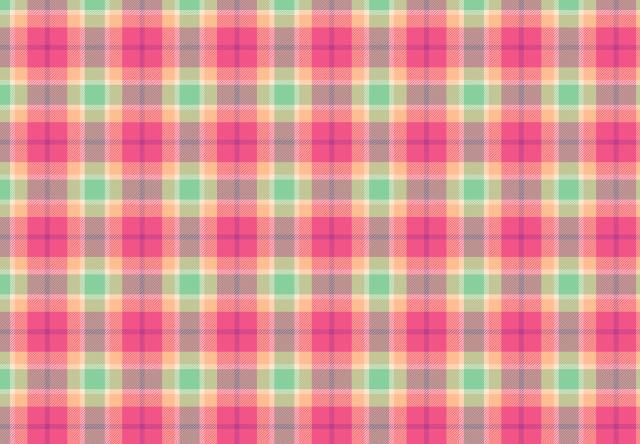
Give the GLSL for this pattern, as a Shadertoy shader.

```glsl
// Woven plaid: one mirrored sequence of coloured bands serves as both warp and weft.
// A fine diagonal twill decides which of the two sets of threads lies on top,
// so equal bands cross as solid blocks and unequal ones as a soft two-colour hatch.

const float REPEATS_DOWN = 356.0 / 76.0; // square repeats per canvas height
const float RIBS = 38.0;                 // twill ribs in one repeat
const float TWILL_BLUR = 2.4;            // softness of a rib edge in pixels

const vec3 PLUM  = vec3(0.73, 0.25, 0.54);
const vec3 PINK  = vec3(0.95, 0.33, 0.53);
const vec3 PEACH = vec3(0.995, 0.745, 0.57);
const vec3 CREAM = vec3(0.99, 0.91, 0.82);
const vec3 GREEN = vec3(0.53, 0.81, 0.61);

// Antialiased step: 0 below the edge, 1 above, blended over the given width
float softStep(float edge, float value, float width) {
    return clamp((value - edge) / width + 0.5, 0.0, 1.0);
}

// Band colour along one axis; the sequence mirrors about the middle of a repeat
vec3 bandColor(float position, float pixel) {
    float ribs = abs(fract(position) - 0.5) * RIBS;
    float width = pixel * RIBS;
    vec3 color = mix(PLUM, PINK, softStep(1.0, ribs, width));
    color = mix(color, PEACH, softStep(8.0, ribs, width));
    color = mix(color, CREAM, softStep(13.0, ribs, width));
    return mix(color, GREEN, softStep(15.0, ribs, width));
}

// Share of the warp on top, in ribs that rise to the right
float twill(vec2 position, float pixel) {
    float phase = (position.x + position.y) * RIBS;
    float wave = abs(fract(phase) - 0.5);
    return softStep(0.25, wave, pixel * RIBS * TWILL_BLUR);
}

void mainImage(out vec4 fragColor, in vec2 fragCoord) {
    // Repeat units, counted from the upper left corner
    float pixel = REPEATS_DOWN / iResolution.y;
    vec2 cloth = vec2(fragCoord.x, iResolution.y - fragCoord.y) * pixel;

    vec3 warp = bandColor(cloth.x, pixel);
    vec3 weft = bandColor(cloth.y, pixel);
    fragColor = vec4(mix(weft, warp, twill(cloth, pixel)), 1.0);
}
```
